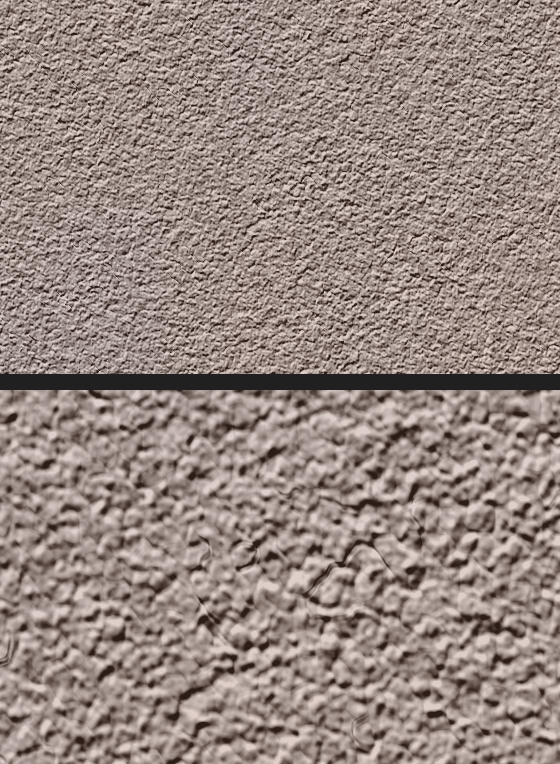
Top: the whole. Bottom: its middle third, enlarged.
Write a WebGL 1 fragment shader that draws this texture.

```glsl
precision highp float;
// Rough stucco wall: a height field of small crusty grains, grit and sparse
// fissures, lit from above by comparing heights along the light direction,
// then coloured through a ramp from dark crevices to pale grain tops.

uniform vec2 u_resolution;

const vec2 LIGHT_DIR = vec2(-0.34, 0.94);
const float LIGHT_REACH = 0.0054;

const vec3 CREVICE = vec3(0.17, 0.11, 0.09);
const vec3 SHADOW = vec3(0.37, 0.30, 0.28);
const vec3 SHADE = vec3(0.51, 0.45, 0.42);
const vec3 PLASTER = vec3(0.62, 0.56, 0.54);
const vec3 LIT = vec3(0.72, 0.66, 0.64);
const vec3 HIGHLIGHT = vec3(0.87, 0.81, 0.79);

float hash(vec2 p) {
  return fract(sin(dot(p, vec2(127.1, 311.7))) * 43758.5453);
}

vec2 hash2(vec2 p) {
  return vec2(hash(p), hash(p + vec2(37.3, 17.9)));
}

float valueNoise(vec2 p) {
  vec2 cell = floor(p);
  vec2 f = fract(p);
  vec2 u = f * f * (3.0 - 2.0 * f);
  float low = mix(hash(cell), hash(cell + vec2(1.0, 0.0)), u.x);
  float high = mix(hash(cell + vec2(0.0, 1.0)), hash(cell + vec2(1.0, 1.0)), u.x);
  return mix(low, high, u.y);
}

vec2 rotate(vec2 p, float angle) {
  float c = cos(angle);
  float s = sin(angle);
  return vec2(c * p.x - s * p.y, s * p.x + c * p.y);
}

// Union of rounded domes, one per jittered cell, each at its own level.
float grainDomes(vec2 p) {
  vec2 cell = floor(p);
  float top = -2.0;
  for (int y = -1; y <= 1; y++) {
    for (int x = -1; x <= 1; x++) {
      vec2 id = cell + vec2(float(x), float(y));
      vec2 offset = id + hash2(id) - p;
      float level = 0.5 * hash(id + 71.7);
      top = max(top, level - dot(offset, offset));
    }
  }
  return top;
}

// Thin wandering grooves, present only in scattered places.
float fissures(vec2 p) {
  float line = abs(valueNoise(rotate(p, 0.9) * 26.0 + 61.0) - 0.5);
  float present = smoothstep(0.5, 0.75, valueNoise(p * 14.0 + 33.0));
  return present * (1.0 - smoothstep(0.0, 0.05, line));
}

// Warped sum of grains, grit and fissures, centred near zero.
float wallHeight(vec2 p) {
  vec2 warp = vec2(valueNoise(p * 95.0 + 5.2), valueNoise(p * 95.0 + 91.4)) - 0.5;
  vec2 q = p + warp * 0.009;
  float h = 0.5 * (valueNoise(rotate(q, 1.1) * 44.0 + 13.0) - 0.5);
  h += 0.6 * (grainDomes(rotate(q, 0.25) * 84.0) - 0.07);
  h += 0.6 * (valueNoise(rotate(q, 0.7) * 100.0 + 29.0) - 0.5);
  h += 0.5 * (valueNoise(rotate(p, 2.0) * 185.0 + 47.0) - 0.5);
  return h - 0.3 * fissures(q);
}

vec3 blendStep(vec3 below, vec3 above, float from, float to, float t) {
  return mix(below, above, clamp((t - from) / (to - from), 0.0, 1.0));
}

// Tone is in standard deviations, so the stops set each colour's share.
vec3 plasterRamp(float tone) {
  vec3 color = blendStep(CREVICE, SHADOW, -2.1, -1.23, tone);
  color = blendStep(color, SHADE, -1.23, -0.63, tone);
  color = blendStep(color, PLASTER, -0.63, -0.05, tone);
  color = blendStep(color, LIT, -0.05, 0.61, tone);
  return blendStep(color, HIGHLIGHT, 0.61, 1.75, tone);
}

void main() {
  vec2 p = gl_FragCoord.xy / u_resolution.y;

  // Slope towards the light, plus a little darkening in hollows.
  vec2 halfReach = 0.5 * LIGHT_REACH * LIGHT_DIR;
  float away = wallHeight(p - halfReach);
  float toward = wallHeight(p + halfReach);
  float relief = away - toward + 0.1 * (away + toward);

  // Roughness varies gently in broad patches.
  float patches = valueNoise(rotate(p, 0.6) * 5.0 + 3.0);
  float roughness = mix(3.6, 4.2, patches);
  float grit = valueNoise(p * 300.0) - 0.5;
  vec3 color = plasterRamp(relief * roughness + 0.6 * grit);

  // Faint drift between cool grey and warm pink.
  float warmth = valueNoise(p * 3.0 + 8.0) - 0.5 + 0.35 * (p.x - 0.75);
  color *= 1.0 + 0.02 * warmth * vec3(0.7, -0.1, -0.8);

  gl_FragColor = vec4(color, 1.0);
}
```
